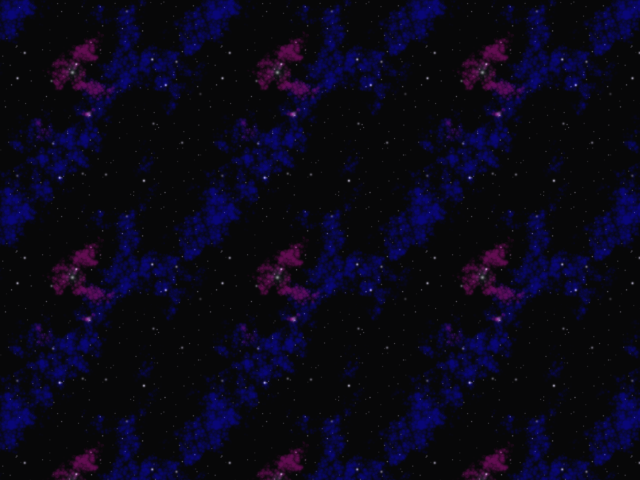
Reproduce this texture procedurally as a Shadertoy shader.

```glsl
vec3 hash3(vec2 cell) {
    vec3 k = vec3(dot(cell, vec2(127.1, 311.7)),
                  dot(cell, vec2(269.5, 183.3)),
                  dot(cell, vec2(419.2, 371.9)));
    return fract(sin(k) * 4375.85);
}

// Tiling cellular noise: high near the feature points
float cellular(vec2 p, float n) {
    vec2 id = floor(p * n), f = fract(p * n);
    float nearest = 2.0;
    for (int y = -1; y <= 1; y++)
    for (int x = -1; x <= 1; x++) {
        vec2 o = vec2(x, y);
        vec2 d = o + hash3(mod(id + o, n) + n).xy - f;
        nearest = min(nearest, dot(d, d));
    }
    return 1.0 - sqrt(nearest);
}

// Layered clumps, centred near zero
float clumps(vec2 p) {
    float sum = 0.0, gain = 0.36, n = 8.0;
    for (int i = 0; i < 4; i++) {
        sum += gain * (cellular(p, n) - 0.55);
        gain *= 0.8;
        n = floor(n * 1.9);
    }
    return sum;
}

// Soft capsule from a to b, wrapped around the tile; z is the radius
float glow(vec2 p, vec3 a, vec3 b) {
    vec2 mid = 0.5 * (a.xy + b.xy);
    p = fract(p - mid + 0.5) - 0.5 + mid;
    vec2 ab = b.xy - a.xy;
    float t = clamp(dot(p - a.xy, ab) / max(dot(ab, ab), 1e-5), 0.0, 1.0);
    float d = length(p - a.xy - ab * t) / mix(a.z, b.z, t);
    return exp(-d * d);
}

float spot(vec2 p, vec2 c, float r) {
    return glow(p, vec3(c, r), vec3(c, r));
}

// One jittered star per cell, kept by chance
float stars(vec2 p, float n, float chance, float r) {
    vec2 id = mod(floor(p * n), n);
    vec3 h = hash3(id + 3.0 * n);
    float d = length(fract(p * n) - mix(vec2(0.07), vec2(0.93), h.xy)) / (n * r);
    return step(h.z, chance) * mix(0.25, 1.0, fract(h.z * 37.0)) * exp(-d * d);
}

void mainImage(out vec4 fragColor, in vec2 fragCoord) {
    // Square tiles, counted from the upper left
    vec2 p = fract(vec2(fragCoord.x, iResolution.y - fragCoord.y) / (0.3203 * iResolution.x));
    float noise = clumps(p);
    vec2 q = p + 0.014 * sin(6.2832 * (p.yx * vec2(5, 4) + p * vec2(3, 6)))
               + 0.008 * sin(6.2832 * (p.yx * vec2(11, 13) - p * 7.0));

    // Blue band winding diagonally through the tile
    vec3 band[9] = vec3[9](
        vec3(0.07, 1.02, 0.14), vec3(0.20, 0.85, 0.12), vec3(0.35, 0.73, 0.13),
        vec3(0.43, 0.60, 0.08), vec3(0.50, 0.43, 0.10), vec3(0.65, 0.33, 0.13),
        vec3(0.83, 0.34, 0.13), vec3(0.95, 0.20, 0.09), vec3(1.07, 0.02, 0.14));
    float blue = 0.0;
    for (int i = 0; i < 8; i++) blue = max(blue, 0.66 * glow(q, band[i], band[i + 1]));

    // Side wisps
    blue = max(blue, 0.55 * glow(q, vec3(0.62, 0.34, 0.08), vec3(0.60, 0.08, 0.08)));
    blue = max(blue, 0.50 * glow(q, vec3(0.60, 0.08, 0.07), vec3(0.76, -0.07, 0.035)));
    blue = max(blue, 0.58 * glow(q, vec3(0.83, 0.33, 0.11), vec3(0.85, 0.50, 0.05)));
    blue = max(blue, 0.52 * spot(q, vec2(0.20, 0.70), 0.16));
    blue = max(blue, 0.42 * spot(q, vec2(0.72, 0.77), 0.08));
    blue = max(blue, 0.48 * spot(q, vec2(0.44, 0.06), 0.07));
    blue += 0.22 * spot(q, vec2(0.07, 0.01), 0.08);

    // Magenta cloud: a bent arm with a trailing knot
    vec3 arm[6] = vec3[6](
        vec3(0.50, 0.17, 0.035), vec3(0.42, 0.24, 0.060), vec3(0.28, 0.36, 0.060),
        vec3(0.37, 0.31, 0.055), vec3(0.40, 0.42, 0.045), vec3(0.51, 0.44, 0.040));
    float pink = 0.0;
    for (int i = 0; i < 5; i++) pink = max(pink, 0.75 * glow(q, arm[i], arm[i + 1]));
    pink = max(pink, 0.70 * spot(q, vec2(0.433, 0.557), 0.035));
    pink = max(pink, 0.38 * spot(q, vec2(0.21, 0.64), 0.06));

    // Ragged densities over near black, confined to their glows
    float blueDensity = smoothstep(0.0, 1.05, blue - 0.24 + 2.2 * noise) * smoothstep(0.06, 0.3, blue);
    float pinkDensity = smoothstep(0.0, 1.0, pink - 0.26 + 2.4 * noise) * smoothstep(0.1, 0.4, pink);
    vec3 color = vec3(0.027, 0.027, 0.03);
    color = mix(color, vec3(0.035, 0.025, 0.46), blueDensity);
    color = mix(color, vec3(0.43, 0.05, 0.36), 0.85 * pinkDensity);

    // Pale hearts of the cloud
    color += vec3(0.16, 0.17, 0.22) * spot(p, vec2(0.358, 0.345), 0.032) * max(0.7 + 2.5 * noise, 0.0);
    color += vec3(0.38, 0.40, 0.38) * spot(p, vec2(0.354, 0.354), 0.009);
    color += vec3(0.36, 0.28, 0.34) * spot(p, vec2(0.433, 0.557), 0.011);

    // Uneven star dust, then a few larger stars
    color += vec3(0.22, 0.21, 0.23) * stars(p, 17.0, 0.5, 0.0034);
    color += vec3(0.28, 0.27, 0.30) * stars(p, 11.0, 0.5, 0.0038);
    color += vec3(0.62, 0.60, 0.68) * stars(p, 6.0, 0.45, 0.0062);

    fragColor = vec4(color, 1.0);
}
```
